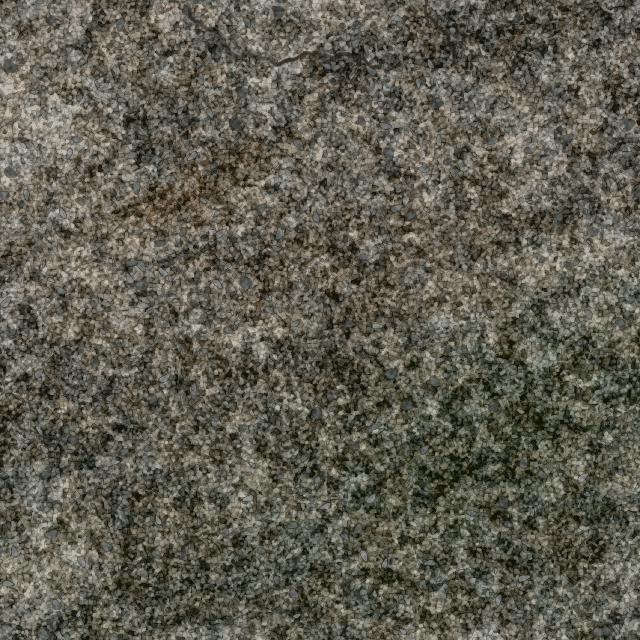
Reproduce this texture procedurally as a Shadertoy shader.

```glsl
const vec3 DARK_GRIME = vec3(0.175, 0.165, 0.125);
const vec3 PALE_CEMENT = vec3(0.635, 0.615, 0.575);
const vec3 SLATE = vec3(0.40, 0.42, 0.42);
const vec3 RUST_SHIFT = vec3(0.050, 0.005, -0.035);
const vec3 MOSS_SHIFT = vec3(-0.018, 0.004, -0.016);

vec3 hash3(vec2 p) {
    vec3 q = fract(p.xyx * vec3(0.1031, 0.1030, 0.0973));
    q += dot(q, q.yxz + 33.33);
    return fract((q.xxy + q.yzz) * q.zyx);
}

mat2 rotation(float angle) {
    float c = cos(angle), s = sin(angle);
    return mat2(c, -s, s, c);
}

// Soft cellular noise: random tones blended around scattered points
float softCells(vec2 p) {
    vec2 cell = floor(p);
    float tone = 0.0, total = 0.0;
    for (int y = -1; y <= 1; y++)
    for (int x = -1; x <= 1; x++) {
        vec2 id = cell + vec2(x, y);
        vec3 h = hash3(id);
        vec2 d = id + h.xy - p;
        float weight = exp(-7.0 * dot(d, d));
        tone += weight * h.z;
        total += weight;
    }
    return tone / total - 0.5;
}

// Crisp grains: x = border distance, y = tone, z = tint
vec3 grains(vec2 p) {
    vec2 cell = floor(p);
    float nearest = 9.0, second = 9.0;
    vec3 chosen = vec3(0.0);
    for (int y = -1; y <= 1; y++)
    for (int x = -1; x <= 1; x++) {
        vec2 id = cell + vec2(x, y);
        vec3 h = hash3(id);
        float d = length(id + h.xy - p);
        if (d < nearest) {
            second = nearest;
            nearest = d;
            chosen = h;
        } else second = min(second, d);
    }
    return vec3(second - nearest, chosen.z - 0.5, fract(chosen.x * 7.0 + chosen.z * 5.0) - 0.5);
}

// Sparse worn pebbles: x = body, y = dark rim, z = tone
vec3 pebbles(vec2 p, float density) {
    vec2 cell = floor(p);
    vec3 result = vec3(0.0);
    for (int y = -1; y <= 1; y++)
    for (int x = -1; x <= 1; x++) {
        vec2 id = cell + vec2(x, y);
        vec3 place = hash3(id + 71.0), form = hash3(id + 153.0);
        vec2 d = rotation(6.28 * form.x) * (p - id - place.xy);
        d.y *= 1.2 + form.y;
        float radius = mix(0.13, 0.36, form.z * form.z);
        float edge = length(d) + 0.12 * radius * sin(3.0 * atan(d.y, d.x) + 9.0 * form.y) - radius;
        float present = step(place.z, density);
        float body = present * (1.0 - smoothstep(-0.05, 0.03, edge));
        float rim = present * (1.0 - smoothstep(0.02, 0.09, abs(edge - 0.03)));
        if (body + rim > result.x + result.y) result = vec3(body, rim, form.y - 0.5);
    }
    return result;
}

// Elongated soft stain
float streak(vec2 p, vec2 center, float angle, vec2 size) {
    vec2 d = rotation(angle) * (p - center) / size;
    return exp(-dot(d, d));
}

// Ragged fissure along the x axis of p
float fissure(vec2 p, float halfLength, float width) {
    float path = 0.008 * sin(31.0 * p.x) + 0.004 * sin(83.0 * p.x + 1.0) + 0.002 * sin(211.0 * p.x);
    float ends = 1.0 - smoothstep(0.6 * halfLength, halfLength, abs(p.x));
    return ends * (1.0 - smoothstep(0.3 * width, width, abs(p.y - path)));
}

void mainImage(out vec4 fragColor, in vec2 fragCoord) {
    vec2 uv = fragCoord / iResolution.y;
    vec2 warp = vec2(softCells(uv * 45.0 + 11.0), softCells(uv * 45.0 + 57.0));
    vec2 ragged = uv + 0.035 * warp;
    vec2 drift = rotation(0.36) * uv;

    // Broad weathering, drawn out along rising bands
    float band = softCells(drift * vec2(4.0, 10.0) + 3.0);
    float patches = softCells(uv * 22.0 + 2.0 * warp);
    float pale = streak(ragged, vec2(0.20, 0.62), 0.40, vec2(0.28, 0.06))
               + streak(ragged, vec2(0.88, 0.59), 0.25, vec2(0.20, 0.025))
               + 0.7 * streak(ragged, vec2(0.10, 0.85), 0.3, vec2(0.30, 0.16));
    float rust = streak(ragged, vec2(0.28, 0.70), 0.42, vec2(0.15, 0.03));
    float brown = streak(ragged, vec2(0.48, 0.58), 0.3, vec2(0.30, 0.11));
    float moss = streak(ragged, vec2(0.82, 0.36), 0.5, vec2(0.36, 0.17));

    // Fine aggregate
    vec3 grain = grains(uv * 125.0 + 0.9 * warp);
    float speckle = softCells(uv * 215.0 + 19.0);
    float clumps = softCells(uv * 62.0 + 31.0);
    float border = smoothstep(0.0, 0.32, grain.x);

    float tone = 0.47 + 0.32 * band + 0.44 * patches + 0.48 * clumps;
    tone += 0.78 * speckle + 0.38 * grain.y + 0.26 * (border - 0.68);
    tone += 0.20 * pale - 0.30 * rust - 0.10 * brown - 0.15 * moss;
    vec3 color = mix(DARK_GRIME, PALE_CEMENT, clamp(tone, -0.2, 1.25));

    // Rusty, mossy and bluish tints
    float warmth = 0.9 * rust + 0.35 * brown + 0.2 * pale + 0.7 * grain.z + 0.8 * softCells(uv * 30.0 + 83.0);
    color += RUST_SHIFT * warmth * 0.75;
    color += MOSS_SHIFT * (moss + 0.5 * (1.0 - smoothstep(0.1, 0.6, uv.y)));

    // Embedded stones, paler towards the bottom
    vec3 stone = pebbles(uv * 38.0, 0.27);
    vec3 stoneColor = SLATE + 0.26 * stone.z + 0.10 * speckle + 0.10 * (0.5 - uv.y);
    color = mix(color, DARK_GRIME, 0.5 * stone.y);
    color = mix(color, stoneColor, 0.75 * stone.x);

    // Cracks near the top
    float cracks = fissure(rotation(-0.06) * (uv - vec2(0.47, 0.91)), 0.16, 0.005);
    cracks = max(cracks, fissure(rotation(-0.95) * (uv - vec2(0.33, 0.95)), 0.07, 0.005));
    cracks = max(cracks, fissure(rotation(-1.2) * (uv - vec2(0.69, 0.95)), 0.07, 0.004));
    color = mix(color, DARK_GRIME * 0.8, cracks * (0.65 + 0.5 * clumps));

    fragColor = vec4(clamp(color, 0.0, 1.0), 1.0);
}
```
